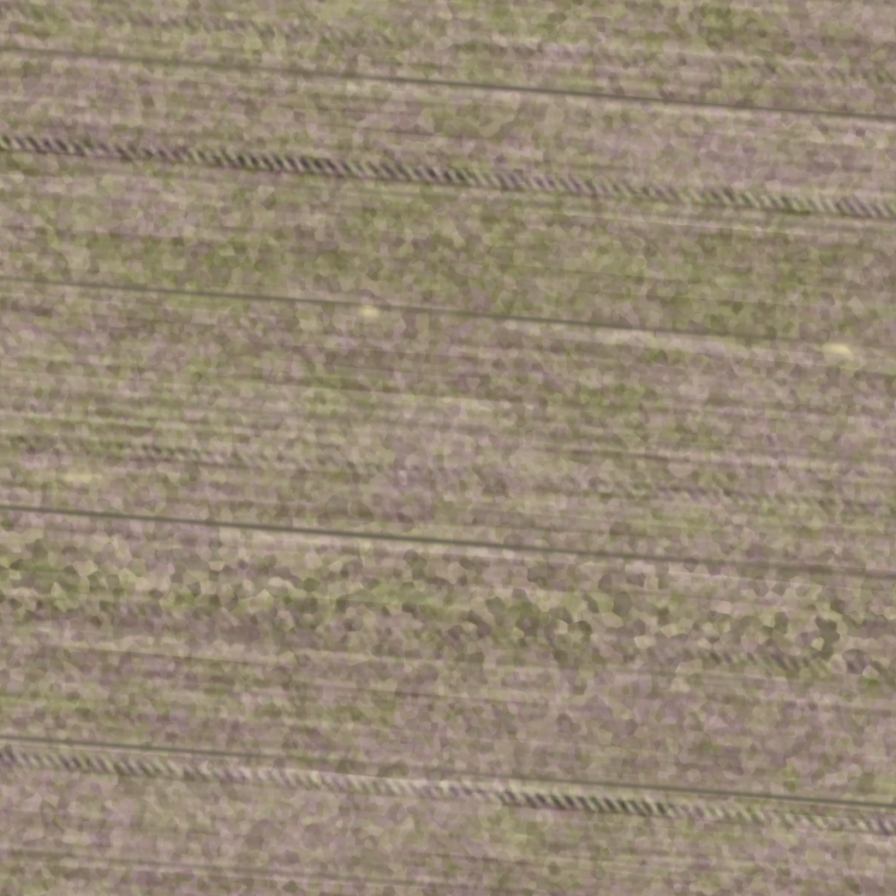
Reproduce this texture procedurally as a three.js fragment shader.

```glsl
// A dry field seen from above: gently tilted plough rows, weedy bands and tyre tracks.
// Rows are layered sines and stretched cellular noise along a sheared axis;
// loops lay the lugged tracks and the scattered pale spots of bare soil.
varying vec2 vUv;

vec2 hash2(vec2 p) {
  vec3 q = fract(p.xyx * vec3(0.1031, 0.1030, 0.0973));
  q += dot(q, q.yzx + 33.33);
  return fract((q.xx + q.yz) * q.zy);
}

// Smooth cellular noise: every jittered cell carries a random value from 0 to 1
float cells(vec2 p) {
  vec2 base = floor(p);
  float sum = 0.0, total = 0.0;
  for (int j = -1; j <= 1; j++) {
    for (int i = -1; i <= 1; i++) {
      vec2 id = base + vec2(float(i), float(j));
      vec2 d = id + hash2(id + 50.0) - p;
      float weight = exp(-9.0 * dot(d, d));
      sum += weight * hash2(id + 117.0).x;
      total += weight;
    }
  }
  return sum / total;
}

float bump(float x, float width) {
  return exp(-x * x / (width * width));
}

void main() {
  // Shear the canvas so that every row keeps a constant height
  float row = vUv.y + 0.078 * vUv.x;
  vec2 field = vec2(vUv.x, row);

  // Noise from broad patches down to single clods
  float patches = cells(field * vec2(5.0, 13.0));
  float clumps = cells(field * vec2(26.0, 42.0) + 9.0);
  float clods = cells(field * vec2(82.0, 90.0) + 3.0);
  float grit = cells(field * vec2(150.0, 125.0) + 21.0);
  float streaks = cells(field * vec2(4.0, 95.0) + 5.0);
  float strips = cells(field * vec2(1.3, 42.0) + 14.0);

  // Weedy bands over pinkish soil
  float band = bump(row - 0.73, 0.10) + 0.75 * bump(row - 0.37, 0.055)
             + 0.5 * bump(row - 1.04, 0.05) + 0.35 * bump(row - 0.2, 0.05);
  float weeds = clamp(0.12 + 0.5 * band + 0.8 * (patches - 0.5)
                    + 0.8 * (clumps - 0.5) + 0.6 * (strips - 0.5), 0.0, 1.0);
  vec3 color = mix(vec3(0.612, 0.544, 0.491), vec3(0.555, 0.521, 0.402), weeds);

  // Plough rows, fainter where the weeds grow
  float ridge = sin(row * 330.0 + 2.0 * sin(row * 23.0)) + 0.5 * sin(row * 571.0 + 1.0);
  color += 0.016 * ridge * (1.0 - 0.65 * min(band, 1.0)) * (0.5 + patches);
  color += 0.085 * (streaks - 0.5) + 0.055 * (strips - 0.5);

  // Clods: cool shadows, warm lights, and small shifts towards green
  float rough = 0.8 + 0.7 * bump(row - 0.365, 0.05);
  color += rough * (clods - 0.5) * vec3(0.155, 0.145, 0.125);
  color += (grit - 0.5) * vec3(0.075, 0.085, 0.10);
  float tint = cells(field * vec2(62.0, 75.0) + 40.0) - 0.5;
  color += tint * vec3(-0.025, 0.02, -0.065);

  // Thin dark furrows, every other one deep
  float furrow = (row - 0.05) / 0.128;
  float nearest = floor(furrow + 0.5);
  float depth = mix(0.35, 0.85, mod(nearest, 2.0)) * (0.5 + streaks);
  float offset = (furrow - nearest) * 0.128;
  color = mix(color, vec3(0.40, 0.37, 0.31), 0.65 * depth * bump(offset, 0.0036));
  color += 0.055 * depth * bump(offset + 0.011, 0.006);

  // Tyre tracks with slanted lugs
  for (int i = 0; i < 7; i++) {
    float n = float(i);
    float across = row - (0.99 - 0.163 * n + 0.02 * sin(0.9 * n));
    float strength = max(0.38, cos((n - 1.0) * 1.5708)) * step(0.5, abs(n - 2.0));
    strength *= 0.55 + 0.8 * cells(vec2(vUv.x * 7.0, n * 5.0));
    float lug = sin(415.0 * (vUv.x + 0.7 * across) + 1.5 * sin(vUv.x * 19.0 + n));
    float tread = strength * bump(across, 0.0075);
    color += tread * (lug * vec3(0.10, 0.092, 0.075) - vec3(0.065, 0.05, 0.038));
    color -= 0.06 * strength * bump(across + 0.009, 0.003);
  }

  // Pale bare spots, drawn out along the rows
  for (int i = 0; i < 3; i++) {
    float n = float(i);
    float bend = n * (n - 1.0);
    vec2 d = field - vec2(fract(0.41 + 0.53 * n - 0.19 * bend), 0.684 - 0.105 * bend);
    d /= vec2(0.013 + 0.010 * n, 0.0075);
    float spot = exp(-dot(d, d)) * (0.65 + 0.6 * clods) * (1.0 - 0.22 * n);
    color = mix(color, vec3(0.87, 0.81, 0.65), min(spot, 1.0));
  }

  gl_FragColor = vec4(clamp(color, 0.0, 1.0), 1.0);
}
```
